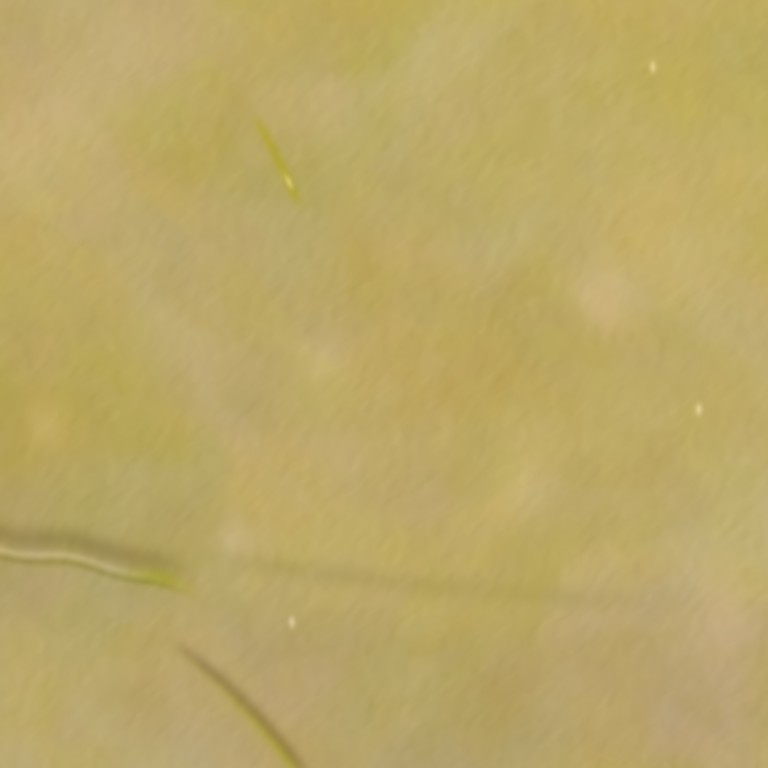
A Shadertoy shader for this texture:

```glsl
vec3 hash(vec2 p) {
    vec3 q = fract(p.xyx * vec3(0.1031, 0.1030, 0.0973));
    q += dot(q, q.yxz + 33.33);
    return fract((q.xxy + q.yzz) * q.zyx);
}

// Smooth cellular noise: random values blended around jittered points, centred on zero
vec3 cells(vec2 p) {
    vec2 cell = floor(p);
    vec3 sum = vec3(0.0);
    float total = 0.0;
    for (int y = -1; y <= 1; y++)
    for (int x = -1; x <= 1; x++) {
        vec2 id = cell + vec2(x, y);
        vec2 d = id + hash(id + 200.0).xy - p;
        float weight = exp(-6.0 * dot(d, d));
        sum += weight * hash(id + 357.0);
        total += weight;
    }
    return sum / total - 0.5;
}

float bell(float x) { return exp(-x * x); }

// Curved fold: x is the position along it, y the signed distance, z the end fade
vec3 fold(vec2 p, vec2 a, vec2 b, float bend) {
    vec2 d = b - a, q = p - a;
    float t = dot(q, d) / dot(d, d);
    float side = (d.x * q.y - d.y * q.x) / length(d) - bend * 4.0 * t * (1.0 - t);
    return vec3(t, side, smoothstep(0.0, 0.25, t) * smoothstep(1.0, 0.75, t));
}

void mainImage(out vec4 fragColor, in vec2 fragCoord) {
    vec2 uv = fragCoord / iResolution.y;
    vec3 color = vec3(0.736, 0.659, 0.408);

    // Broad light: warmer and brighter towards the top right
    color += vec3(0.030, 0.030, 0.004) * (0.35 * uv.x + uv.y - 0.68);

    // Soft blotches of lightness, saturation and hue
    vec2 warped = uv + 0.03 * sin(uv.yx * 9.0 + vec2(1.0, 4.0));
    vec3 blotch = cells(warped * vec2(4.0, 5.0)) + 0.7 * cells(warped * 11.0 + 40.0)
                + 0.4 * cells(warped * 26.0 + 90.0);
    color += 0.036 * blotch.x;
    color += vec3(0.002, 0.004, 0.085) * blotch.y;
    color += vec3(0.018, -0.010, 0.012) * blotch.z;

    // Fine slanted grain, lit like a shallow relief
    vec2 slant = mat2(0.77, 0.64, -0.64, 0.77) * (uv + 0.004 * sin(uv.yx * 45.0));
    vec2 grain = slant * vec2(105.0, 60.0);
    float relief = cells(grain).x - cells(grain + vec2(0.7, 0.3)).x;
    color += 0.014 * relief + 0.010 * cells(slant * vec2(70.0, 45.0) + 70.0).y;

    // Pale hazy spots and tiny bright specks
    for (int i = 0; i < 6; i++) {
        float n = float(i);
        vec3 h = hash(vec2(n, 17.0));
        vec2 spot = fract(vec2(0.79, 0.61) + n * vec2(0.6300, 0.9200));
        float haze = length((uv - spot) * vec2(1.0, 0.85) + 0.02 * blotch.xz);
        color += mix(vec3(0.05, 0.05, 0.05), vec3(0.035, 0.025, 0.08), h.x)
               * bell(haze / (0.025 + 0.022 * h.y));
        vec2 speck = fract(vec2(0.91, 0.467) + n * vec2(0.4700, 0.7230));
        color += vec3(0.13, 0.13, 0.17) * step(0.4, h.z + 0.4 * step(n, 0.5))
               * bell(length((uv - speck) * vec2(1.0, 0.6)) / 0.0045);
    }

    // Horizontal fold with a dark upper shadow, a pale ridge and a greenish tail
    vec3 f = fold(uv + 0.003 * sin(uv.yx * 50.0), vec2(-0.10, 0.285), vec2(0.27, 0.225), 0.02);
    color -= vec3(0.085, 0.085, 0.07) * f.z * bell((f.y - 0.020) / 0.015);
    color += vec3(0.06, 0.06, 0.07) * f.z * bell(f.y / 0.005) * smoothstep(0.9, 0.5, f.x);
    color -= vec3(0.06, 0.05, 0.08) * f.z * bell((f.y + 0.010) / 0.005);
    color -= vec3(0.03, 0.0, 0.14) * bell((f.x - 0.83) / 0.09) * bell(f.y / 0.012);

    // Faint shadow carrying the fold to the right
    f = fold(uv, vec2(0.15, 0.295), vec2(0.95, 0.21), -0.015);
    color -= vec3(0.04, 0.035, 0.03) * f.z * bell(f.y / 0.016) * (0.5 + blotch.x);

    // Dark diagonal fold, greener at its lower end
    f = fold(uv, vec2(0.21, 0.175), vec2(0.42, -0.04), 0.015);
    color -= vec3(0.11, 0.11, 0.10) * f.z * bell(f.y / 0.009);
    color -= vec3(0.01, -0.03, 0.12) * f.z * bell((f.y + 0.008) / 0.008) * f.x;

    // Small yellow scratch with a bright tip
    f = fold(uv, vec2(0.325, 0.86), vec2(0.395, 0.72), 0.003);
    color -= vec3(0.02, 0.01, 0.15) * f.z * bell(f.y / 0.007);
    color += vec3(0.14, 0.14, 0.20) * bell((f.x - 0.70) / 0.06) * bell(f.y / 0.004);

    fragColor = vec4(clamp(color, 0.0, 1.0), 1.0);
}
```
